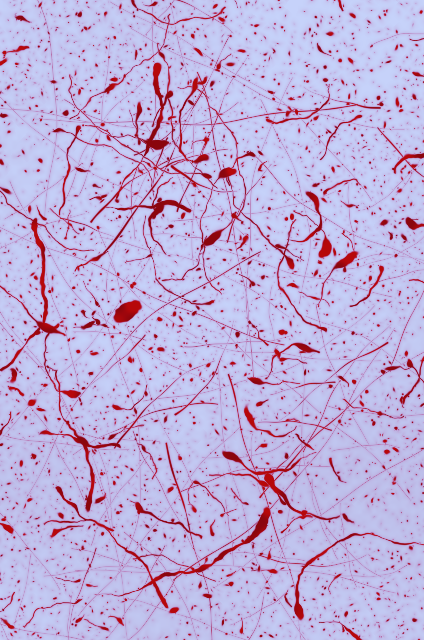
Write a Shadertoy shader that draws this pattern.

```glsl
const vec3 PAPER_LIGHT = vec3(0.775, 0.825, 0.980);
const vec3 PAPER_SHADE = vec3(0.735, 0.735, 0.905);
const vec3 STAIN       = vec3(0.715, 0.400, 0.660);
const vec3 BLOOD_DARK  = vec3(0.540, 0.020, 0.050);
const vec3 BLOOD_FRESH = vec3(0.715, 0.030, 0.040);
const float SOFT       = 0.0016;  // half width of an edge, canvas height = 1
const float HALO       = 0.0026;  // reach of the pale stain around paint
const float HALO_POWER = 0.32;
const float ROUGHNESS  = 0.0042;  // waviness of the outlines
const float KNOTS      = 6.0;     // places where strands gather
const float GATHERED   = 0.35;    // share of strands drawn to a knot
const float FAR        = 1.0;
const float TAU        = 6.2831853;

vec4 rand4(vec2 n) {
    vec4 p = fract(n.xyxy * vec4(0.1031, 0.1030, 0.0973, 0.1099));
    p += dot(p, p.wzxy + 33.33);
    return fract((p.xxyz + p.yzzw) * p.zywx);
}

float noise(vec2 p) {
    vec2 i = floor(p), f = fract(p);
    f = f * f * (3.0 - 2.0 * f);
    return mix(mix(rand4(i).x, rand4(i + vec2(1, 0)).x, f.x),
               mix(rand4(i + vec2(0, 1)).x, rand4(i + vec2(1, 1)).x, f.x), f.y);
}

mat2 rotate(float a) {
    return mat2(cos(a), sin(a), -sin(a), cos(a));
}

float smoothMin(float a, float b, float k) {
    float h = max(k - abs(a - b), 0.0) / k;
    return min(a, b) - 0.25 * h * h * k;
}

// Oval drops in clustered cells; a radius below zero leaves only a faint speck
float droplets(vec2 p, float cells, float share, vec2 radii) {
    vec2 grid = rotate(cells) * p * cells + 150.0, corner = floor(grid - 0.5);
    float nearest = FAR;
    for (int i = 0; i < 4; i++) {
        vec2 id = corner + vec2(i % 2, i / 2);
        vec4 a = rand4(id + cells), b = rand4(id + cells + 211.0);
        float density = share * mix(0.2, 1.8, noise(id * 8.0 / cells));
        if (a.w > density) continue;
        vec2 q = rotate(b.x * TAU) * (grid - id - a.xy) / cells;
        q.x /= 1.0 + 1.6 * b.y * b.y;
        nearest = min(nearest, length(q) - mix(radii.x, radii.y, a.z * a.z * a.z));
    }
    return nearest;
}

// Wavering arcs that swell along their length and may end in a blob
float strands(vec2 p, int count, float seed, vec2 lengths, vec2 widths, float turn, float blob) {
    float aspect = iResolution.x / iResolution.y, nearest = FAR;
    for (int i = 0; i < count; i++) {
        vec2 key = vec2(float(i), seed);
        vec4 a = rand4(key), b = rand4(key + 97.0), c = rand4(key + 331.0);
        vec2 spot = fract(float(i) * vec2(0.7549, 0.5698) + 0.3 * a.xy + seed * 0.37);
        float knot = floor(c.y * KNOTS);
        vec2 center = vec2(0.5 + 0.3 * sin(knot * 2.4), (knot + 0.5) / KNOTS);
        spot = mix(spot, center, 0.75 * step(1.0 - GATHERED, c.z));
        vec2 q = p - (spot * 1.1 - 0.05) * vec2(aspect, 1.0);
        float len = mix(lengths.x, lengths.y, a.z * a.z);
        if (length(q) > 0.6 * len + 0.03) continue;

        // Coordinates along and across the arc
        q = rotate(a.w * TAU) * q;
        float bend = turn * (b.x - 0.5) * 2.0;
        float k = (abs(bend) < 0.1 ? 0.1 : bend) / len;
        vec2 polar = vec2(k * q.x, 1.0 - k * q.y);
        float along = atan(polar.x, polar.y) / k;
        float across = (1.0 - length(polar)) / k;
        float phase = along / len;
        across += len * 0.012 * turn * (sin(phase * 7.0 + b.y * TAU) + 0.5 * sin(phase * 17.0 + b.z * TAU));

        // Tapered, lumpy stroke
        float t = clamp(phase + 0.5, 0.0, 1.0);
        float thick = mix(widths.x, widths.y, b.w * b.w);
        float lumps = noise(vec2(along * 55.0 + 40.0, seed + float(i))) - 0.4;
        float width = mix(widths.x, thick, t) + abs(thick) * 0.9 * lumps;
        float beyond = along - clamp(along, -0.5 * len, 0.5 * len);
        float d = length(vec2(beyond, across)) - width;

        // Blob at the heavy end or somewhere on the way
        float place = len * (c.x < 0.65 ? 0.48 : c.w - 0.5);
        float drop = length(vec2(along - place, across) * vec2(mix(0.3, 0.85, b.z), 1.0)) - blob * mix(0.2, 1.0, c.w * c.w);
        if (blob > 0.0) d = smoothMin(d, drop, 0.004);
        nearest = min(nearest, d);
    }
    return nearest;
}

void mainImage(out vec4 fragColor, in vec2 fragCoord) {
    vec2 p = fragCoord / iResolution.y;
    vec2 rough = p + ROUGHNESS * (vec2(noise(p * 85.0), noise(p * 85.0 + 60.0)) - 0.5);
    rough += 0.4 * ROUGHNESS * (vec2(noise(p * 190.0 + 20.0), noise(p * 190.0 + 90.0)) - 0.5);

    // Strokes, short streaks and fine threads
    float d = strands(rough, 66, 3.0, vec2(0.06, 0.32), vec2(0.0005, 0.0036), 2.4, 0.0080);
    d = min(d, strands(rough, 100, 11.0, vec2(0.012, 0.060), vec2(0.0002, 0.0021), 1.2, 0.0036));
    d = min(d, strands(p, 120, 23.0, vec2(0.10, 0.55), vec2(-0.0006, 0.0014), 0.9, 0.0));

    // Spatter from large spots to mist
    d = min(d, droplets(rough, 6.0, 0.22, vec2(0.004, 0.016)));
    d = min(d, droplets(rough, 25.0, 0.38, vec2(0.0006, 0.0046)));
    d = min(d, droplets(rough, 52.0, 0.55, vec2(0.0001, 0.0028)));
    d = min(d, droplets(p, 95.0, 0.65, vec2(-0.0006, 0.0015)));

    // Paper, stain and paint
    float shade = 0.6 * (1.0 - p.y) + 0.7 * (noise(p * 4.0) - 0.5) + 0.25 * (noise(p * 130.0) - 0.5);
    vec3 color = mix(PAPER_LIGHT, PAPER_SHADE, clamp(shade, 0.0, 1.0));
    float cover = smoothstep(SOFT, -SOFT, d);
    float halo = HALO_POWER * exp(-max(d, 0.0) / HALO);
    vec3 paint = mix(BLOOD_DARK, BLOOD_FRESH, smoothstep(0.2, 0.7, noise(p * 38.0 + 9.0)));
    color = mix(color, STAIN, clamp(halo + 1.4 * cover, 0.0, 1.0));
    color = mix(color, paint, smoothstep(0.2, 0.95, cover));
    fragColor = vec4(color, 1.0);
}
```
